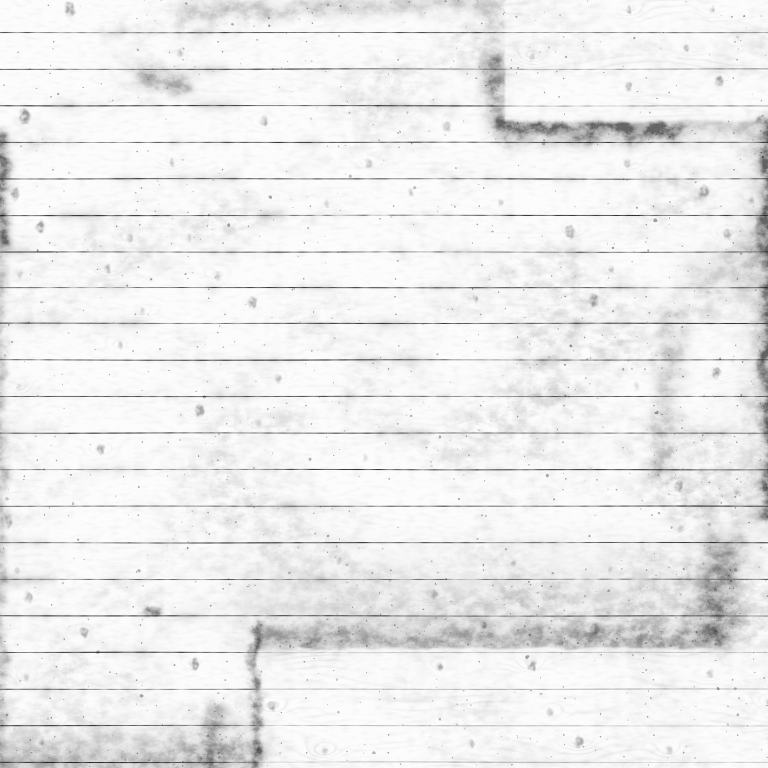
A Shadertoy shader for this texture:

```glsl
// Whitewashed wall of 21 horizontal boards with dark hairline gaps.
// Gradient noise gives grain and grime; hashed cells scatter knots, nails and specks;
// soft segments lay down the larger stains and the outlines of two removed panels.

float hash(vec2 c) {
    vec3 q = fract(c.xyx * vec3(0.1031, 0.1030, 0.0973));
    q += dot(q, q.yzx + 33.33);
    return fract((q.x + q.y) * q.z);
}

float corner(vec2 cell, vec2 offset) {
    float angle = 6.2832 * hash(cell);
    return dot(vec2(cos(angle), sin(angle)), offset);
}

float noise(vec2 p) {
    vec2 i = floor(p), f = fract(p);
    vec2 u = f * f * f * (f * (f * 6.0 - 15.0) + 10.0), e = vec2(1, 0);
    return mix(mix(corner(i, f), corner(i + e, f - e), u.x),
               mix(corner(i + e.yx, f - e.yx), corner(i + 1.0, f - 1.0), u.x), u.y);
}

float fbm(vec2 p) {
    float sum = 0.0, amp = 0.8;
    for (int i = 0; i < 5; i++) {
        sum += amp * noise(p);
        p = mat2(1.6, 1.2, -1.2, 1.6) * p + 17.3;
        amp *= 0.6;
    }
    return sum;
}

// Soft smear along the segment a-b
float stain(vec2 p, vec2 a, vec2 b, float width) {
    vec2 ab = b - a;
    float t = clamp(dot(p - a, ab) / dot(ab, ab), 0.0, 1.0);
    float d = length(p - a - t * ab) / width;
    return exp(-d * d);
}

float disc(float d, float radius, float blur) {
    return 1.0 - smoothstep(max(radius - blur, 0.0), radius + blur, d);
}

void mainImage(out vec4 fragColor, in vec2 fragCoord) {
    vec2 p = fragCoord / iResolution.xy;
    float px = 0.6 / iResolution.y;

    // Boards and the two paler panels on the right
    float sag = 0.0052 + 0.0023 * (1.0 - smoothstep(0.57, 0.68, p.y));
    float y = (p.y - sag + 0.001 * noise(vec2(p.x * 3.0, floor(p.y * 21.0 + 0.4) * 7.3))) * 21.0;
    float board = floor(y), seam = floor(y + 0.5);
    float gap = abs(y - seam) / 21.0;
    float ragged = p.y + 0.004 * noise(p * 30.0);
    float lowPanel = smoothstep(0.332, 0.336, p.x) * (1.0 - smoothstep(0.153, 0.158, ragged));
    float topPanel = smoothstep(0.655, 0.66, p.x) * smoothstep(0.838, 0.846, ragged);
    float bare = max(lowPanel, topPanel);

    // Stains: panel outlines, wall edges, then single blotches
    float mottle = fbm(p * vec2(45, 60));
    vec2 w = p + 0.014 * vec2(fbm(p * 18.0), fbm(p * 18.0 + 40.0));
    float grime = 0.55 * stain(w, vec2(0.66, 0.833), vec2(0.88, 0.833), 0.010);
    grime += 0.25 * stain(w, vec2(0.66, 0.828), vec2(1.0, 0.835), 0.018);
    grime += 0.38 * stain(w, vec2(0.650, 0.83), vec2(0.647, 0.92), 0.015);
    grime += 0.15 * stain(w, vec2(0.645, 0.9), vec2(0.645, 1.0), 0.018);
    grime += 0.33 * stain(w, vec2(0.35, 0.168), vec2(0.93, 0.165), 0.018);
    grime += 0.13 * stain(w, vec2(0.36, 0.21), vec2(0.92, 0.22), 0.06);
    grime *= 1.0 - 0.85 * bare;
    grime += 0.5 * stain(w, vec2(0.333, 0.0), vec2(0.333, 0.19), 0.005);
    grime += 0.6 * stain(w, vec2(1.001, 0.33), vec2(1.001, 0.84), 0.009);
    grime += 0.18 * stain(w, vec2(1.0, 0.33), vec2(1.0, 0.80), 0.030);
    grime += 0.3 * stain(w, vec2(0.0, 0.0), vec2(0.0, 0.82), 0.008);
    grime += 0.4 * stain(w, vec2(0.002, 0.69), vec2(0.002, 0.82), 0.011);
    grime += 0.3 * stain(w, vec2(0.02, 0.01), vec2(0.31, 0.015), 0.035);
    grime += 0.22 * stain(w, vec2(0.25, 0.985), vec2(0.62, 0.995), 0.012);
    grime += 0.42 * stain(w, vec2(0.93, 0.18), vec2(0.945, 0.29), 0.024);
    grime += 0.22 * stain(w, vec2(0.86, 0.39), vec2(0.88, 0.59), 0.016);
    grime += 0.2 * stain(w, vec2(0.92, 0.64), vec2(0.97, 0.66), 0.03);
    grime += 0.35 * stain(w, vec2(0.19, 0.902), vec2(0.235, 0.89), 0.016);
    grime += 0.75 * stain(w, vec2(0.190, 0.206), vec2(0.200, 0.206), 0.007);
    grime += 0.25 * stain(w, vec2(0.275, 0.0), vec2(0.28, 0.07), 0.012);
    grime *= 0.5 + 0.8 * smoothstep(-0.5, 0.6, mottle);

    // Broad cloudiness, heavier to the right and bottom, plus grime along the gaps
    float wear = smoothstep(-0.25, 0.75, fbm(p * vec2(5, 8) + 8.0) + 0.2 * p.x - 0.15 * p.y);
    float cloud = 0.16 * wear * smoothstep(-0.5, 0.7, mottle);
    cloud += 0.16 * exp(-gap / 0.005) * smoothstep(0.0, 0.6, fbm(vec2(p.x * 9.0, seam * 5.7)));
    cloud *= 1.0 - 0.5 * bare;

    // Knots: at most one in each cell of a board, bending the grain around it
    float slide = 9.0 * hash(vec2(board, 3.0));
    vec2 cell = vec2(floor(p.x * 9.0 + slide), board);
    vec2 pick = vec2(hash(cell + 11.0), hash(cell + 29.0));
    vec2 q = (vec2(p.x * 9.0 + slide, y) - cell - 0.25 - 0.5 * pick) / vec2(9, 21);
    float present = step(hash(cell + 53.0), 0.42);
    float radius = 0.003 + 0.006 * pick.x * pick.y;
    float d = length(q * vec2(1.15, 0.85)) + 0.003 * noise(p * 150.0);
    float knot = present * disc(d, radius, 0.002 + px);
    knot *= 0.12 + 0.28 * pick.y * smoothstep(-1.0, 1.0, q.x / radius + 2.0 * noise(p * 200.0));
    float bend = present * exp(-dot(q, q * vec2(0.35, 1.0)) / 0.00013);

    float rings = 0.5 + 0.5 * sin(6.2832 * (y * 4.0 + 2.5 * bend + 3.0 * noise(vec2(p.x * 6.0, y * 0.8 + board * 4.0))));
    float grain = pow(rings, 4.0) * (0.012 + 0.04 * bend + 0.03 * bare) * smoothstep(-0.2, 0.5, noise(p * vec2(11, 30)));
    grain += 0.05 * max(0.0, noise(p * vec2(70, 190)));

    // Specks at three sizes, denser where the wall is worn
    float specks = 0.0;
    for (float n = 36.0; n < 140.0; n *= 1.8) {
        vec2 c = floor(p * n);
        vec2 jitter = 0.2 + 0.6 * vec2(hash(c + n), hash(c + n + 37.0));
        float here = step(hash(c + n + 91.0), 0.03 + 0.08 * wear + 0.3 * min(grime, 0.6));
        float size = (0.03 + 0.05 * hash(c + 7.0)) / n + 0.0002;
        float off = length(p - (c + jitter) / n) + 0.0012 * noise(p * 300.0);
        specks = max(specks, here * disc(off, size, px) * (0.05 + 0.42 * jitter.x));
    }

    // Nail holes in loose columns, two to a board
    vec2 nailCell = floor(vec2(p.x * 9.0, y * 2.0));
    vec2 nail = vec2(p.x * 9.0, y * 2.0) - nailCell - vec2(0.55 + 0.12 * hash(nailCell), 0.5);
    float nails = 0.35 * step(hash(nailCell + 5.0), 0.3) * disc(length(nail / vec2(9, 42)), 0.001, px);

    // Gaps of uneven darkness, chipped with paint, faint across the panels
    float ink = 0.53 + 0.5 * noise(vec2(p.x * 4.0, seam * 3.7)) + 0.4 * noise(vec2(p.x * 70.0, seam * 9.1));
    ink *= (1.0 - 0.65 * lowPanel) * (1.0 - 0.35 * topPanel);
    float line = clamp(ink, 0.0, 0.8) * disc(gap, 0.0006, px);

    float tone = 0.99 - cloud - grain;
    tone *= 1.0 - 0.75 * clamp(grime, 0.0, 0.8);
    tone *= (1.0 - knot) * (1.0 - max(specks, nails)) * (1.0 - line);
    fragColor = vec4(vec3(tone), 1.0);
}
```
